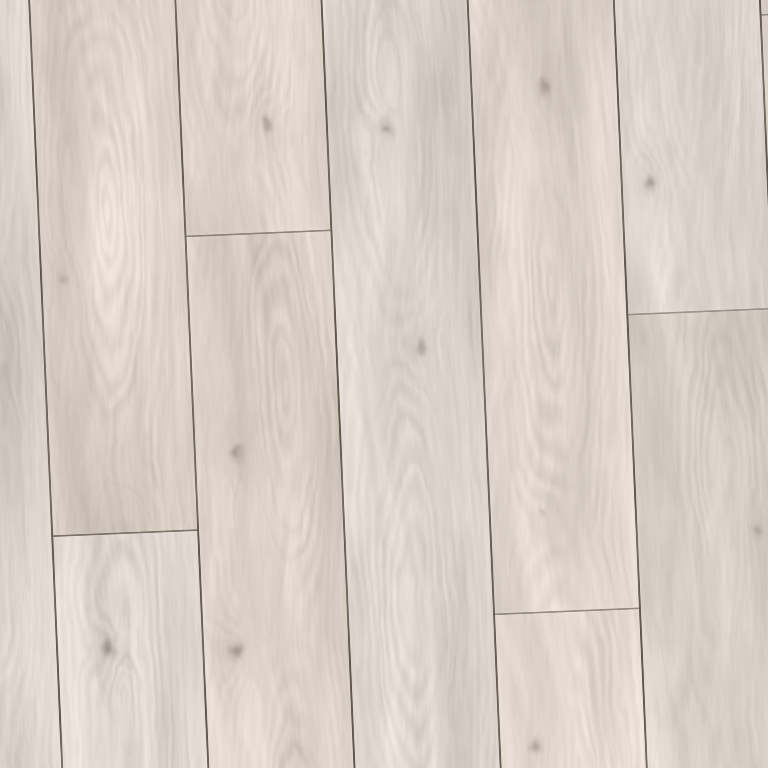
Reproduce this texture procedurally as a Shadertoy shader.

```glsl
float hash(vec2 p) {
    vec3 q = fract(p.xyx * vec3(0.1031, 0.1030, 0.0973));
    q += dot(q, q.yzx + 33.33);
    return fract((q.x + q.y) * q.z);
}

float noise(vec2 p) {
    vec2 cell = floor(p), f = fract(p);
    f *= f * (3.0 - 2.0 * f);
    return mix(mix(hash(cell), hash(cell + vec2(1, 0)), f.x),
               mix(hash(cell + vec2(0, 1)), hash(cell + vec2(1, 1)), f.x), f.y);
}

float fbm(vec2 p) {
    float sum = 0.0, weight = 0.5;
    for (int i = 0; i < 4; i++) {
        sum += weight * noise(p);
        p = p * 2.03 + 17.0;
        weight *= 0.5;
    }
    return sum / 0.9375;
}

// p: across from the plank centre and along from its lower end
vec3 wood(vec2 p, vec2 id) {
    vec2 seed = 19.0 * id + 61.0 * hash(id);

    // Knots darken the board and push the growth rings aside
    float bend = 0.0, core = 0.0, halo = 0.0;
    for (int i = 0; i < 3; i++) {
        vec2 key = id * 3.7 + float(i) * 11.3;
        vec2 knot = vec2(0.13 * (hash(key) - 0.5),
                         0.425 * (float(i) + 0.15 + 0.7 * hash(key + 5.1)));
        vec2 d = (p - knot) * vec2(1.0, 0.72);
        d += 0.006 * (vec2(noise(p * 90.0 + seed), noise(p * 90.0 - seed)) - 0.5);
        float d2 = dot(d, d), size = 0.4 + 0.7 * hash(key + 8.3);
        bend += exp(-d2 / 0.0009) * size;
        halo += exp(-dot(d * vec2(1.0, 0.4), d) / 0.0007) * size;
        core += exp(-d2 / (0.00006 * size)) * size;
    }

    // Long cathedral rings around the heart of the board
    vec2 ringPos = vec2(p.x - 0.06 * (hash(id + 2.7) - 0.5),
                        0.2 * (mod(p.y - 0.095, 0.65) - 0.325));
    ringPos.x += 0.026 * (fbm(vec2(p.x * 18.0, p.y * 7.0) + seed) - 0.5);
    float radius = length(ringPos) + 0.022 * bend;
    radius += 0.008 * (fbm(vec2(p.x * 45.0, p.y * 13.0) - seed) - 0.5);
    float rings = sin(radius * 620.0 + 4.0 * noise(vec2(radius * 70.0, 3.0) + seed));
    float ringFade = smoothstep(0.25, 0.7, noise(vec2(p.x * 25.0, p.y * 4.0) + seed))
                   * (1.0 - 0.6 * smoothstep(0.02, 0.1, radius));

    // Broad stains, fibres and pores
    float stain = fbm(vec2(p.x * 17.0, p.y * 2.6) + seed) - 0.5;
    float fibre = fbm(vec2(p.x * 150.0 + radius * 90.0, p.y * 9.0) + seed) - 0.5;
    float pore = noise(vec2(p.x * 330.0, p.y * 48.0) + seed) - 0.5;
    float crack = smoothstep(0.72, 0.95, noise(vec2(radius * 230.0, p.y * 10.0) + seed));

    float tone = 0.61 + 0.2 * (hash(id + 9.4) - 0.5) + 1.15 * stain + 0.42 * fibre
               + 0.13 * pore + 0.14 * rings * ringFade - 0.12 * crack - 0.24 * halo;
    vec3 color = mix(vec3(0.755, 0.72, 0.685), vec3(0.925, 0.888, 0.855), clamp(tone, -0.1, 1.1));
    color += vec3(0.006, 0.0, -0.006) * (hash(id + 4.2) * 2.0 - 1.0);
    return mix(color, vec3(0.57, 0.53, 0.49), min(0.75 * core, 0.8));
}

void mainImage(out vec4 fragColor, in vec2 fragCoord) {
    vec2 uv = fragCoord / iResolution.xy;
    float pixel = 1.0 / iResolution.y;

    // Slightly turned planks, each column shifted along by a fixed step
    float u = (uv.x - 0.081 + 0.043 * uv.y) / 0.1903;
    float column = floor(u);
    float v = (uv.y - 0.042 * uv.x - 0.299 - 0.383 * column) / 1.275;
    vec2 id = vec2(column, floor(v));
    vec2 local = vec2(u, v) - id;
    vec3 color = wood(vec2(local.x - 0.5, local.y) * vec2(0.1903, 1.275), id);
    color += 0.012 * (0.5 - uv.y);

    // Dark grooves with a faint pale bevel beside them
    vec2 edge = (0.5 - abs(local - 0.5)) * vec2(0.1903, 1.275);
    color += 0.018 * exp(-min(edge.x, edge.y) / 0.003);
    float side = 1.0 - smoothstep(0.0012 - 0.5 * pixel, 0.0012 + 0.6 * pixel, edge.x);
    float end = 1.0 - smoothstep(0.001 - 0.5 * pixel, 0.001 + 0.6 * pixel, edge.y);
    float wear = 0.8 + 0.2 * noise(vec2(floor(u + 0.5) * 7.0, uv.y * 14.0));
    float endWear = 0.55 + 0.35 * hash(vec2(column, floor(v + 0.5)) + 6.6);
    color = mix(color, vec3(0.43, 0.40, 0.36), end * endWear);
    color = mix(color, vec3(0.36, 0.33, 0.29), side * wear);

    fragColor = vec4(color, 1.0);
}
```
